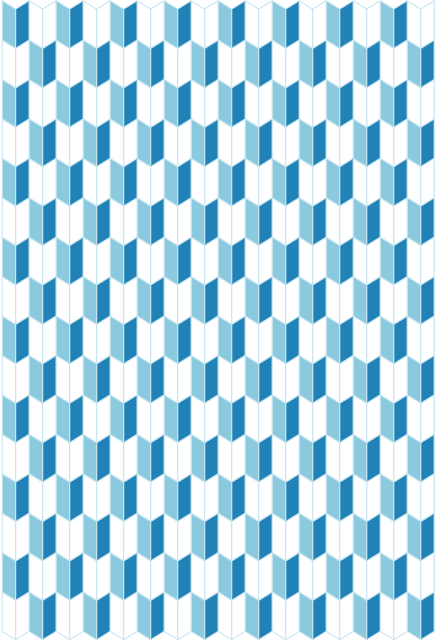
A Shadertoy shader for this pattern:

```glsl
// Checkerboard of two-tone folded chevrons with thin pale outlines on white.

// Lengths are fractions of the canvas height.
const vec2  GRID_COUNT  = vec2(16.0, 16.0);   // chevrons across and down
const vec2  CELL        = vec2(0.0422, 0.0616);
const vec2  MARGIN      = vec2(0.0033, 0.0010); // left and top offsets
const float FOLD_DIP    = 0.0131;             // drop of the fold below the sides
const float LINE_WIDTH  = 0.00195;

const vec3 PAPER      = vec3(1.0);
const vec3 LIGHT_BLUE = vec3(0.54, 0.79, 0.87);
const vec3 DARK_BLUE  = vec3(0.13, 0.51, 0.72);
const vec3 OUTLINE    = vec3(0.79, 0.90, 0.94);

// Antialiased step: 0 outside, 1 inside, for a signed distance d.
float coverage(float d, float pixel) {
    return clamp(0.5 + d / pixel, 0.0, 1.0);
}

// Distance to the nearest multiple of the period.
float edgeDistance(float x, float period) {
    return abs(x - period * floor(x / period + 0.5));
}

// Square wave in -1..1 that flips at every edge, softened over one pixel.
float alternate(float x, float period, float distScale, float pixel) {
    float sgn = 1.0 - 2.0 * mod(floor(x / period), 2.0);
    float d = edgeDistance(x, period) * distScale;
    return sgn * clamp(2.0 * d / pixel, 0.0, 1.0);
}

void mainImage(out vec4 fragColor, in vec2 fragCoord) {
    float pixel = 1.0 / iResolution.y;
    vec2 p = vec2(fragCoord.x, iResolution.y - fragCoord.y) * pixel - MARGIN;

    // Shear each half column so the zigzag rows become straight.
    float halfWidth = 0.5 * CELL.x;
    float sideDist = edgeDistance(p.x, CELL.x);
    p.y -= FOLD_DIP * sideDist / halfWidth;
    float slope = FOLD_DIP / halfWidth;
    float distScale = inversesqrt(1.0 + slope * slope);

    // Signed distance inside the whole block of chevrons.
    vec2 extent = GRID_COUNT * CELL;
    vec2 border = min(p, extent - p) * vec2(1.0, distScale);
    float inside = min(border.x, border.y);

    // Two-tone fill on alternating cells.
    float columns = alternate(p.x, CELL.x, 1.0, pixel);
    float rows = alternate(p.y, CELL.y, distScale, pixel);
    float filled = 0.5 + 0.5 * columns * rows;
    float localX = mod(p.x, CELL.x) - halfWidth;
    vec3 tone = mix(LIGHT_BLUE, DARK_BLUE, coverage(localX, pixel));
    vec3 color = mix(PAPER, tone, filled * coverage(inside, pixel));

    // Outlines on the sides, folds and zigzags.
    float lineDist = min(edgeDistance(p.x, halfWidth),
                         edgeDistance(p.y, CELL.y) * distScale);
    float halfLine = 0.5 * LINE_WIDTH;
    float line = coverage(halfLine - lineDist, pixel)
               * coverage(inside + halfLine, pixel);
    color = mix(color, OUTLINE, line);

    fragColor = vec4(color, 1.0);
}
```
